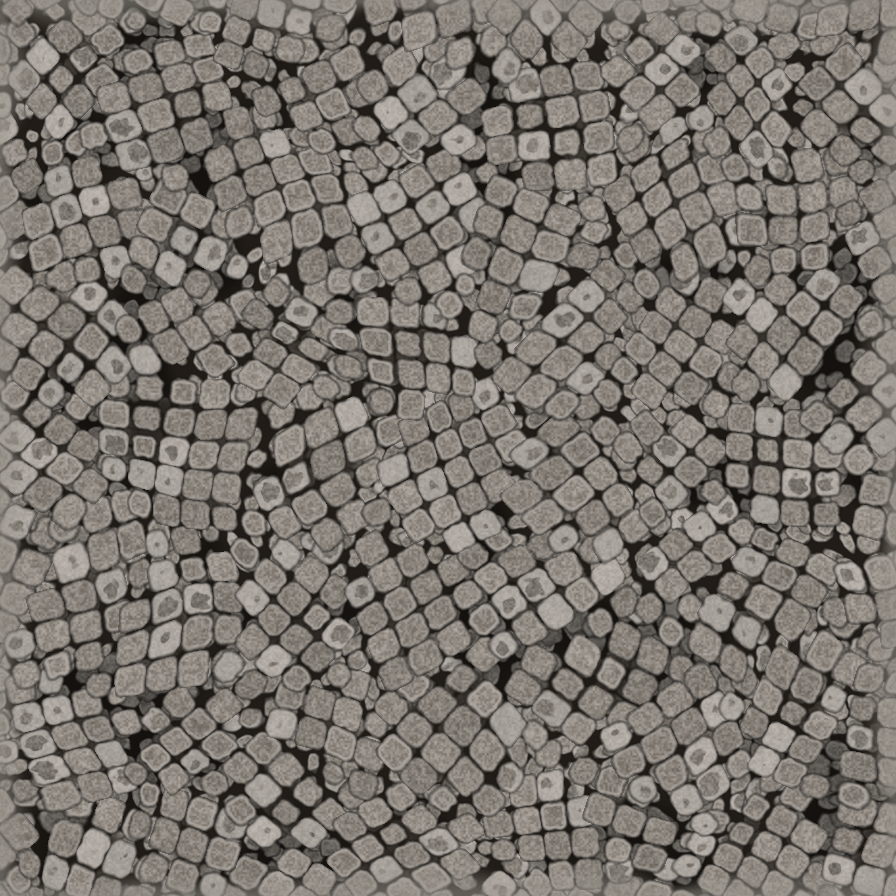
A three.js fragment shader for this texture:

```glsl
// Worn stone paving: patches of rounded square blocks, each patch a grid turned its own way.
// Voronoi cells choose the patch that owns a block; loose pebbles fill the seams between
// patches. Stones are painted in layers over a dark bed, then hazed near the canvas edge.
varying vec2 vUv;

const float PATCHES = 7.4;        // patches across the canvas
const float PITCH = 0.0345;       // block spacing; stone shapes are measured in this unit
const float PEBBLE_PITCH = 0.66;  // pebble spacing, in blocks
const float SOFT = 0.06;          // half width of a stone's smoothed edge, in blocks

const vec3 GAP = vec3(0.13, 0.11, 0.09);
const vec3 STONE = vec3(0.565, 0.54, 0.51);
const vec3 PALE = vec3(0.69, 0.665, 0.64);
const vec3 HAZE = vec3(0.60, 0.58, 0.55);

float hash1(vec2 p) {
  vec3 q = fract(p.xyx * 0.1031);
  q += dot(q, q.yzx + 33.33);
  return fract((q.x + q.y) * q.z);
}

vec2 hash2(vec2 p) {
  return vec2(hash1(p + 3.7), hash1(p.yx + 71.3));
}

float valueNoise(vec2 p) {
  vec2 i = floor(p);
  vec2 f = fract(p);
  f = f * f * (3.0 - 2.0 * f);
  float low = mix(hash1(i), hash1(i + vec2(1.0, 0.0)), f.x);
  float high = mix(hash1(i + vec2(0.0, 1.0)), hash1(i + 1.0), f.x);
  return mix(low, high, f.y);
}

vec2 rotate(vec2 p, float angle) {
  float c = cos(angle);
  float s = sin(angle);
  return vec2(c * p.x - s * p.y, s * p.x + c * p.y);
}

vec2 patchSeed(vec2 cell) {
  return (cell + 0.1 + 0.8 * hash2(cell)) / PATCHES;
}

// Owning patch cell in xy; in z, how much nearer its seed is than the next one.
vec3 nearestPatch(vec2 p) {
  vec2 home = floor(p * PATCHES);
  vec2 owner = home;
  float first = 9.0;
  float second = 9.0;
  for (int y = -1; y <= 1; y++) {
    for (int x = -1; x <= 1; x++) {
      vec2 cell = home + vec2(float(x), float(y));
      float d = distance(p, patchSeed(cell));
      if (d < first) {
        second = first;
        first = d;
        owner = cell;
      } else {
        second = min(second, d);
      }
    }
  }
  return vec3(owner, second - first);
}

float roundedSquare(vec2 q, float size, float radius) {
  vec2 e = abs(q) - size + radius;
  return length(max(e, 0.0)) + min(max(e.x, e.y), 0.0) - radius;
}

// Grainy face with a worn light rim; some stones are pale with a dull core.
vec3 stoneColour(vec2 q, float d, vec2 id, float grain) {
  vec3 face = STONE * (0.90 + 0.15 * hash1(id)) + 0.25 * grain;
  float rim = smoothstep(-0.17, -0.11, d) * (1.0 - smoothstep(-0.08, 0.0, d));
  float wear = hash1(id + 5.1);
  vec3 worn = mix(face, PALE, rim * (0.08 + 0.7 * wear * wear));
  vec2 coreAt = q - 0.24 * (hash2(id + 9.4) - 0.5);
  float wobble = 0.2 * (valueNoise(q * 6.0 + id) - 0.5);
  float coreEdge = length(coreAt) + wobble - 0.34 * hash1(id + 2.6);
  float core = 1.0 - smoothstep(-0.05, 0.05, coreEdge);
  vec3 bleached = mix(PALE * (0.93 + 0.09 * wear) + 0.12 * grain, face * 0.9, core);
  vec3 colour = mix(worn, bleached, step(0.80, hash1(id + 13.7)));
  return colour * (1.0 - 0.30 * smoothstep(-0.10, 0.02, d));
}

// Lays one stone, with a narrow contact shadow, over what lies below.
vec3 layStone(vec3 below, vec2 q, float d, vec2 id, float grain) {
  vec3 shaded = below * mix(0.6, 1.0, smoothstep(0.0, 0.09, d));
  return mix(shaded, stoneColour(q, d, id, grain), 1.0 - smoothstep(-SOFT, SOFT, d));
}

vec3 layPebbles(vec3 colour, vec2 p, float grain) {
  vec2 g = p / (PITCH * PEBBLE_PITCH);
  for (int y = -1; y <= 1; y++) {
    for (int x = -1; x <= 1; x++) {
      vec2 cell = floor(g) + vec2(float(x), float(y));
      vec2 q = (g - cell - 0.15 - 0.7 * hash2(cell)) * PEBBLE_PITCH;
      q = rotate(q, 6.283 * hash1(cell + 4.2));
      float stretch = 1.0 + 0.5 * hash1(cell + 8.8);
      float d = length(q * vec2(1.0, stretch)) - mix(0.25, 0.43, hash1(cell + 1.9));
      d += 0.14 * (valueNoise(q * 5.0 + cell * 3.0) - 0.5);
      colour = layStone(colour, q, d, cell + 51.0, grain);
    }
  }
  return colour;
}

// Each nearby patch offers the one block of its turned grid that lies under p.
vec3 layBlocks(vec3 colour, vec2 p, float grain) {
  vec2 home = floor(p * PATCHES);
  for (int y = -1; y <= 1; y++) {
    for (int x = -1; x <= 1; x++) {
      vec2 cell = home + vec2(float(x), float(y));
      vec2 seed = patchSeed(cell);
      float angle = 1.571 * hash1(cell + 17.0);
      vec2 g = rotate(p - seed, angle) / PITCH;
      vec2 block = floor(g);
      vec3 owner = nearestPatch(seed + rotate((block + 0.5) * PITCH, -angle));
      if (distance(owner.xy, cell) < 0.5) {
        vec2 id = block + cell * 37.0;
        vec2 q = rotate(fract(g) - 0.5, 0.12 * (hash1(id + 6.5) - 0.5));
        float inner = smoothstep(0.0, 0.025, owner.z);
        float size = mix(0.42, 0.505, inner) - 0.03 * hash1(id + 3.3);
        size -= 0.09 * step(0.88, hash1(id + 21.9));
        float d = roundedSquare(q, size, size * mix(0.85, 0.58, inner));
        d += 0.07 * (valueNoise(q * 5.0 + id) - 0.5);
        colour = layStone(colour, q, d, id, grain);
      }
    }
  }
  return colour;
}

void main() {
  // Gentle warp bends the rows of blocks
  vec2 bend = vec2(valueNoise(vUv * 9.0), valueNoise(vUv * 9.0 + 40.0)) - 0.5;
  vec2 p = vUv + 0.024 * bend;
  float grain = 0.65 * valueNoise(vUv * 430.0) + 0.35 * valueNoise(vUv * 220.0 + 9.0) - 0.5;

  // Pebbles fill the seams, sunk deeper in some places and between the blocks
  float depth = mix(0.62, 1.0, smoothstep(0.2, 0.5, valueNoise(vUv * 13.0 + 60.0)));
  vec3 pebbles = layPebbles(GAP, p, grain) * depth;
  vec3 bed = mix(pebbles, GAP, 0.78 * smoothstep(0.03, 0.07, nearestPatch(p).z));
  vec3 colour = layBlocks(bed, p, grain);

  // Dusty haze along the canvas edge
  vec2 margin = min(vUv, 1.0 - vUv);
  float reach = 0.01 + 0.05 * valueNoise(vUv * 12.0 + 25.0);
  float haze = 1.0 - smoothstep(0.0, reach, min(margin.x, margin.y));
  gl_FragColor = vec4(mix(colour, HAZE, 0.55 * haze), 1.0);
}
```
